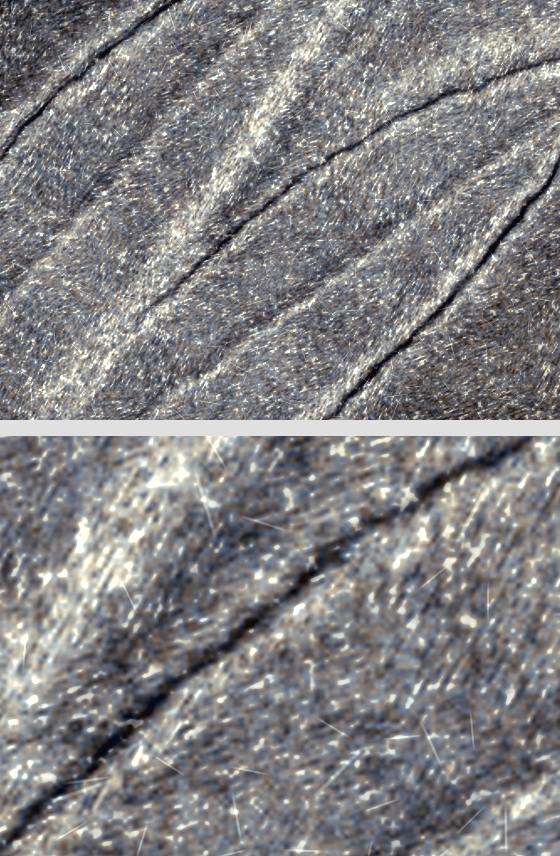
Top, the full canvas; bottom, a detail of the centre.
Write a Shadertoy shader that draws this texture.

```glsl
// Macro view of a grey, weathered leaf-like surface: curved ridges and dark
// cracks run diagonally over fine fibrous grain. Each vein is a parabola whose
// signed distance shapes pale and dark bands; noise gives grain, tint, scratches.

const float BASE_TONE = 0.475;
const float GRAIN_CONTRAST = 0.72;
const float PATCH_CONTRAST = 0.20;
const float TINT_STRENGTH = 0.17;
const float WOBBLE = 0.016;
const vec2 FIBRE_SCALE = vec2(95.0, 235.0);   // along, across
const float SPECK_SCALE = 250.0;
const vec3 WARM_SHIFT = vec3(0.55, 0.02, -0.60);
const vec3 SHADOW_SHIFT = vec3(0.004, -0.006, 0.012);
const vec3 LIGHT_SHIFT = vec3(0.008, 0.012, -0.035);

// Veins as y = a + b x + c x^2
const vec3 CRACK_LEFT = vec3(0.627, 1.117, -0.564);
const vec3 RIDGE = vec3(-0.087, 1.092, 0.305);
const vec3 BRANCH = vec3(-0.147, 1.300, -0.413);
const vec3 THIN_VEIN = vec3(-0.280, 0.800, -0.040);
const vec3 CRACK_RIGHT = vec3(-0.232, -0.136, 0.576);
const vec3 FAINT_VEIN = vec3(0.250, 1.130, 0.0);
const vec3 SIDE_VEIN = vec3(-0.003, 1.042, 0.0);

float hash(vec2 p) {
    return fract(sin(dot(p, vec2(127.1, 311.7))) * 43758.5);
}

float noise(vec2 p) {
    vec2 i = floor(p), f = fract(p);
    f = f * f * (3.0 - 2.0 * f);
    return mix(mix(hash(i), hash(i + vec2(1, 0)), f.x),
               mix(hash(i + vec2(0, 1)), hash(i + vec2(1, 1)), f.x), f.y);
}

float fbm(vec2 p) {
    float sum = 0.0, amp = 0.5;
    for (int i = 0; i < 4; i++) {
        sum += amp * noise(p);
        p = mat2(1.6, 1.2, -1.2, 1.6) * p + 7.3;
        amp *= 0.5;
    }
    return sum / 0.9375;
}

vec2 rotate(vec2 p, float a) {
    float c = cos(a), s = sin(a);
    return vec2(c * p.x + s * p.y, c * p.y - s * p.x);
}

// Signed distance to a vein, positive above it
float vein(vec2 p, vec3 k) {
    float slope = k.y + 2.0 * k.z * p.x;
    return (p.y - k.x - p.x * (k.y + k.z * p.x)) / sqrt(1.0 + slope * slope);
}

float band(float d, float centre, float width) {
    float t = (d - centre) / width;
    return exp(-t * t);
}

float fibres(vec2 p, float angle) {
    return noise(rotate(p, angle) * FIBRE_SCALE + angle * 31.0) - 0.5;
}

// Short thin light strokes, one in some cells of each layer
float scratches(vec2 p) {
    float sum = 0.0;
    for (int i = 0; i < 3; i++) {
        vec2 q = rotate(p, float(i) * 0.7) * (9.0 + 4.0 * float(i)) + float(i) * 17.0;
        vec2 id = floor(q);
        vec2 jitter = vec2(hash(id + 3.1), hash(id + 5.7)) - 0.5;
        vec2 r = rotate(fract(q) - 0.5 - 0.35 * jitter, 6.28 * hash(id + 9.2));
        float line = smoothstep(0.022, 0.004, abs(r.y)) * smoothstep(0.30, 0.12, abs(r.x));
        sum += line * step(0.6, hash(id + 1.3));
    }
    return sum;
}

void mainImage(out vec4 fragColor, in vec2 fragCoord) {
    vec2 p = fragCoord / iResolution.y;
    vec2 q = p + WOBBLE * (vec2(fbm(p * 14.0), fbm(p * 14.0 + 40.0)) - 0.5) * 2.0;

    float crackL = vein(q, CRACK_LEFT), crackR = vein(q, CRACK_RIGHT);
    float ridge = vein(q, RIDGE), branch = vein(q, BRANCH);
    float thin = vein(q, THIN_VEIN), faint = vein(q, FAINT_VEIN);
    float side = vein(q, SIDE_VEIN);
    float rightPart = smoothstep(0.78, 0.98, p.x);
    float upper = smoothstep(0.2, 0.5, p.y);

    // Pale ridges and flanks
    float pale = 0.17 * band(crackL, -0.028, 0.016) + 0.17 * band(crackL, 0.030, 0.014);
    pale += mix(0.14, 0.29, upper) * band(ridge, 0.0, 0.031);
    pale += 0.20 * band(branch, -0.022, 0.014) + 0.12 * band(branch, 0.022, 0.011);
    pale += 0.21 * rightPart * band(branch, 0.070, 0.034);
    pale += 0.19 * band(thin, 0.0, 0.011) + 0.15 * band(faint, 0.0, 0.015);
    pale += 0.23 * band(crackR, 0.030, 0.018) + 0.16 * band(crackR, -0.020, 0.010);
    pale += 0.18 * band(side, 0.0, 0.014) * smoothstep(0.68, 0.78, p.x);
    pale *= 0.45 + 1.1 * fbm(p * 22.0);

    // Dark hollows, cracks and outer fields
    float dark = 0.17 * band(ridge, -0.066, 0.027) * upper * smoothstep(0.95, 0.7, p.y);
    dark += 0.12 * band(thin, 0.032, 0.020) + 0.11 * band(faint, 0.036, 0.022);
    dark += 0.14 * rightPart * band(branch, 0.018, 0.013);
    dark += 0.16 * smoothstep(0.04, 0.09, crackL) + 0.11 * smoothstep(-0.03, -0.09, crackR);
    float crack = 0.42 * band(crackL, 0.0, 0.007) + 0.22 * band(crackL, 0.015, 0.004);
    crack += 0.46 * band(crackR, 0.0, 0.008);
    crack += 0.32 * band(branch, 0.0, 0.006) * smoothstep(0.3, 0.46, p.x);
    crack *= 0.5 + fbm(p * 18.0 + 9.0);

    // Fibrous grain whose direction changes from patch to patch
    float turn = smoothstep(0.42, 0.58, fbm(p * 7.0 + 20.0));
    turn = max(turn, smoothstep(0.10, 0.20, pale));
    float grain = 0.62 * mix(fibres(p, 0.35), fibres(p, 1.05), turn);
    grain += 0.38 * (noise(p * SPECK_SCALE) - 0.5) + 0.25 * (noise(p * 85.0) - 0.5);

    float tone = BASE_TONE + pale - dark - crack;
    tone += PATCH_CONTRAST * (fbm(p * 9.0) - 0.5) + 0.14 * (fbm(p * 34.0) - 0.5);
    tone += GRAIN_CONTRAST * grain * (0.75 + 1.4 * pale - 0.8 * crack);
    tone += 0.22 * smoothstep(0.16, 0.34, grain) + 0.20 * scratches(p);
    tone = clamp(tone, 0.04, 1.0);

    // Cool and warm flecks over near-neutral grey
    float warmth = noise(p * 190.0 + 60.0) - 0.5 + 0.5 * (fbm(p * 26.0 + 80.0) - 0.5);
    warmth += 0.16 * smoothstep(-0.02, -0.08, crackR) + 0.5 * pale - 0.06;
    vec3 colour = vec3(tone) + mix(SHADOW_SHIFT, LIGHT_SHIFT, smoothstep(0.4, 0.85, tone));
    colour += TINT_STRENGTH * warmth * WARM_SHIFT;
    fragColor = vec4(clamp(colour, 0.0, 1.0), 1.0);
}
```
